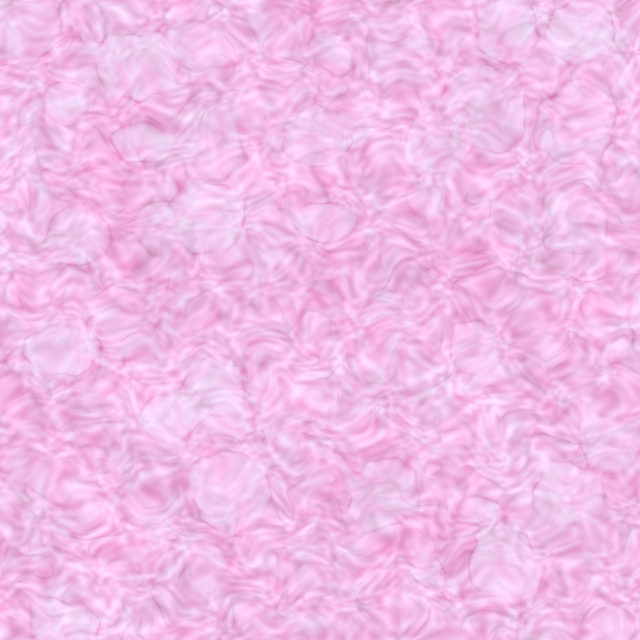
This texture is drawn by a Shadertoy shader. Its source:

```glsl
// Pale pink fibrous tissue with soft lavender vacuoles and thin mauve creases.
#define GRAIN_SCALE 47.0
#define GRAIN_AMOUNT 2.9
#define FIBRE_STRETCH 0.72
#define FIBRE_TILT 0.12
#define STREAK_AMOUNT 1.7
#define WARP 0.03
#define CREASE_SCALE 19.0
#define CREASE_DEPTH 1.25
#define VACUOLE_GRID 7.0
#define VACUOLE_SHARE 0.72
#define VACUOLE_LIGHT 0.95
#define RIM_DEPTH 1.3

const vec3 MEAN_PINK = vec3(0.945, 0.738, 0.901);
const vec3 TONE_AXIS = vec3(0.026, 0.054, 0.045);
const vec3 LAVENDER_AXIS = vec3(-0.027, 0.012, -0.004);

vec2 hash22(vec2 p) {
    vec3 a = fract(p.xyx * vec3(0.1031, 0.1030, 0.0973));
    a += dot(a, a.yzx + 33.33);
    return fract((a.xx + a.yz) * a.zy);
}

mat2 rotation(float angle) {
    float c = cos(angle), s = sin(angle);
    return mat2(c, -s, s, c);
}

float cornerSlope(vec2 cell, vec2 offset) {
    float angle = 6.2832 * hash22(cell + 71.0).x;
    return dot(vec2(cos(angle), sin(angle)), offset);
}

float gradientNoise(vec2 p) {
    vec2 i = floor(p), f = fract(p);
    vec2 u = f * f * f * (f * (f * 6.0 - 15.0) + 10.0);
    vec2 e = vec2(0.0, 1.0);
    return mix(mix(cornerSlope(i, f), cornerSlope(i + e.yx, f - e.yx), u.x),
               mix(cornerSlope(i + e, f - e), cornerSlope(i + 1.0, f - 1.0), u.x), u.y);
}

// Thin line along the zero crossings of a noise field
float crease(vec2 p, float width) {
    return 1.0 - smoothstep(0.0, width, abs(gradientNoise(p)));
}

// x: pale interior, y: dark rim
vec2 vacuoles(vec2 p) {
    vec2 result = vec2(0.0);
    vec2 home = floor(p * VACUOLE_GRID);
    float wobble = 0.34 * gradientNoise(p * 17.0) + 0.2 * gradientNoise(p * 38.0);
    for (int y = -1; y <= 1; y++)
    for (int x = -1; x <= 1; x++) {
        vec2 cell = home + vec2(x, y);
        vec2 place = hash22(cell + 13.0);
        vec2 kind = hash22(cell + 157.0);
        vec2 shape = hash22(cell + 311.0);
        if (kind.x > VACUOLE_SHARE) continue;
        vec2 d = p - (cell + 0.12 + 0.76 * place) / VACUOLE_GRID;
        d = rotation(-0.4 + 1.2 * (shape.x - 0.5)) * d;
        d.y *= 1.0 + 0.9 * shape.y * shape.y;
        float radius = mix(0.026, 0.067, kind.y);
        float edge = length(d) - radius * (1.0 + wobble);
        float inside = 1.0 - smoothstep(-0.010, 0.003, edge);
        float rim = 1.0 - smoothstep(0.0, 0.0048, abs(edge - 0.002));
        result = max(result, vec2(inside * mix(0.6, 1.0, shape.x), rim));
    }
    return result;
}

void mainImage(out vec4 fragColor, in vec2 fragCoord) {
    vec2 p = fragCoord / iResolution.y;
    vec2 warp = vec2(gradientNoise(p * 14.0 + 5.3), gradientNoise(p * 14.0 + 41.7));
    vec2 q = rotation(FIBRE_TILT) * (p + WARP * warp);
    vec2 fibre = q * vec2(FIBRE_STRETCH, 1.0);

    // Curly grain in two sizes
    float coarse = gradientNoise(fibre * GRAIN_SCALE);
    float fine = gradientNoise(rotation(0.6) * fibre * GRAIN_SCALE * 1.95 + 9.0);
    float grain = GRAIN_AMOUNT * (coarse + 0.85 * fine);

    // Broad patches and local bands of lengthwise streaks
    float patches = gradientNoise(p * 5.0 + 2.6) + 0.8 * gradientNoise(p * 11.0 + 31.0);
    float streakZone = smoothstep(-0.15, 0.35, gradientNoise(p * 3.0 + 17.4));
    float streaks = STREAK_AMOUNT * streakZone * gradientNoise(q * vec2(13.0, 46.0) + 3.0);

    // Broken dark creases
    float wide = crease(fibre * CREASE_SCALE + 7.1, 0.085)
               * smoothstep(-0.08, 0.3, gradientNoise(p * 15.0 + 23.0));
    float small = crease(rotation(1.1) * q * CREASE_SCALE * 1.7 + 3.9, 0.12)
                * smoothstep(-0.02, 0.32, gradientNoise(p * 24.0 + 57.0));
    float creases = max(wide, 0.8 * small);

    vec2 vacuole = vacuoles(p + 0.25 * WARP * warp);
    float rim = vacuole.y * smoothstep(-0.3, 0.25, gradientNoise(p * 20.0 + 83.0));

    // Combine lightness and lavender shift
    float calm = 1.0 - 0.42 * vacuole.x;
    float tone = calm * (grain + streaks - CREASE_DEPTH * creases) + patches
               + VACUOLE_LIGHT * vacuole.x - RIM_DEPTH * rim * (1.0 - 0.4 * vacuole.x);
    float lavender = 1.6 * gradientNoise(p * 9.0 + 64.0) + 1.9 * gradientNoise(q * 36.0 + 29.0)
                   + 0.75 * vacuole.x + 0.7 * max(creases, rim) - 0.25;

    vec3 color = MEAN_PINK + TONE_AXIS * tone + LAVENDER_AXIS * lavender;
    fragColor = vec4(clamp(color, 0.0, 0.995), 1.0);
}
```
